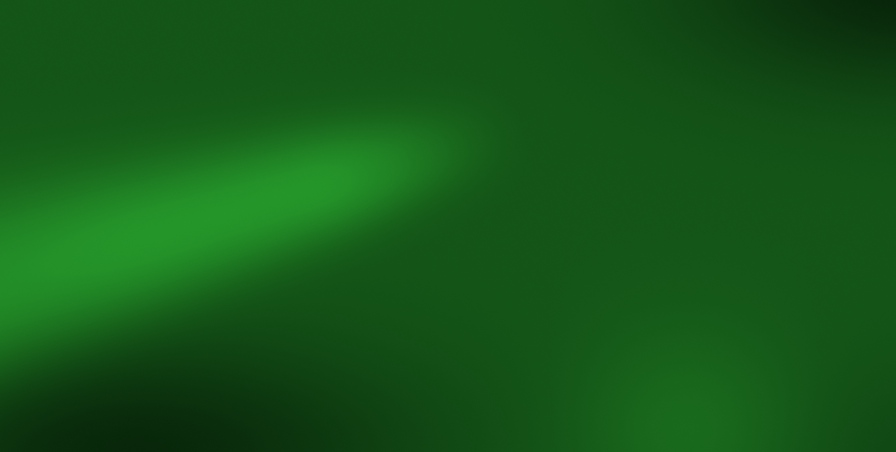
This background is drawn by a Shadertoy shader. Its source:

```glsl
// Soft elliptical falloff, 1 at the centre
float glow(vec2 p, vec2 centre, vec2 radius) {
    vec2 d = (p - centre) / radius;
    return exp(-dot(d, d));
}

// Diagonal beam that narrows and fades toward its upper right tip
float beam(vec2 p) {
    vec2 axis = normalize(vec2(1.0, 0.29));
    vec2 d = p - vec2(0.35, 0.485);
    float along = dot(d, axis);
    float across = dot(d, vec2(-axis.y, axis.x));
    float halfWidth = max(0.16 - 0.08 * p.x, 0.06);
    float fade = 1.0 - smoothstep(0.35, 0.87, along);
    float body = exp(-0.69 * pow(abs(across / halfWidth), 2.3));
    return body * fade * (1.0 - 0.12 * smoothstep(0.0, -0.4, along));
}

float hash(vec2 p) {
    return fract(sin(dot(p, vec2(12.9898, 78.233))) * 43758.5);
}

void mainImage(out vec4 fragColor, in vec2 fragCoord) {
    // Height is one unit; x is scaled to the 512:258 layout
    vec2 p = fragCoord / iResolution.xy * vec2(1.985, 1.0);

    // Base level with shadows at the lower left and right corners
    float level = 0.335;
    level -= 0.18 * glow(p, vec2(0.3, 0.0), vec2(0.62, 0.25));
    level -= 0.19 * glow(p, vec2(2.03, 1.04), vec2(0.52, 0.24));
    level -= 0.06 * glow(p, vec2(2.05, -0.05), vec2(0.3, 0.25));

    // Small glow at the bottom, then the main beam
    level += 0.085 * glow(p, vec2(1.52, 0.05), vec2(0.24, 0.22));
    level = mix(level, 0.585, beam(p));

    // Tint, with fine dither against banding
    vec3 green = vec3(0.25, 1.0, 0.28);
    vec3 colour = green * level - vec3(0.005, 0.0, 0.002);
    colour += (hash(fragCoord) - 0.5) / 255.0;
    fragColor = vec4(colour, 1.0);
}
```
